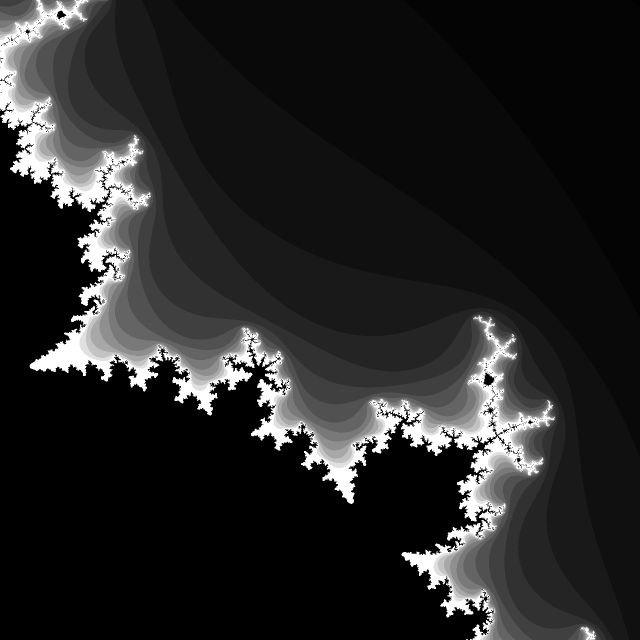
This background is drawn by a Shadertoy shader. Its source:

```glsl
// Grayscale escape-time bands along the upper right rim of the Mandelbrot set.

const int MAX_STEPS = 32;

// Brightness at c: the square of the escape step, black where the orbit stays bounded
float escapeShade(vec2 c) {
    vec2 z = vec2(0.0);
    for (int i = 0; i < MAX_STEPS; i++) {
        z = vec2(z.x * z.x - z.y * z.y, 2.0 * z.x * z.y) + c;
        if (dot(z, z) > 4.0) {
            float level = float(i) / 16.0;
            return min(level * level, 1.0);
        }
    }
    return 0.0;
}

void mainImage(out vec4 fragColor, in vec2 fragCoord) {
    const int GRID = 2;
    float shade = 0.0;

    // Average a small grid of samples per pixel to smooth the edges
    for (int y = 0; y < GRID; y++) {
        for (int x = 0; x < GRID; x++) {
            vec2 offset = (vec2(x, y) + 0.5) / float(GRID) - 0.5;
            vec2 centered = (fragCoord + offset - 0.5 * iResolution.xy) / iResolution.y;
            shade += escapeShade(vec2(0.2, 0.7) + 0.6 * centered);
        }
    }

    fragColor = vec4(vec3(shade / float(GRID * GRID)), 1.0);
}
```
